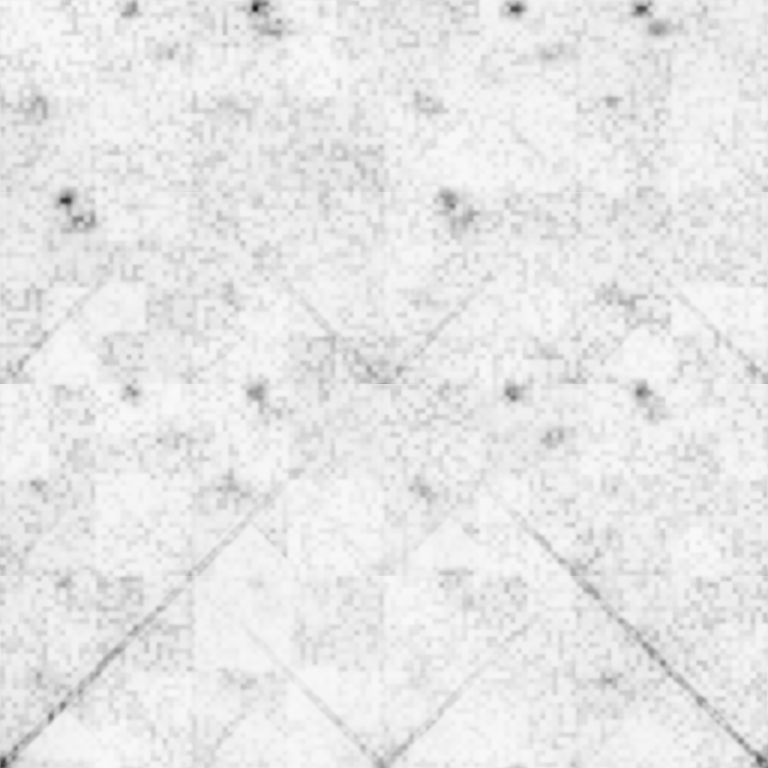
Write a Shadertoy shader that draws this pattern.

```glsl
// Pale grainy tiling: nested V seams, light gabled patches and dark flecks on a four by four lattice.

const float REPEATS = 4.0;           // lattice cells across and down
const float GRAIN_PER_CELL = 32.0;   // grain squares along one lattice cell
const float PAPER = 0.974;           // lightest ground tone
const float GRAIN_DEPTH = 0.115;
const float BLOCK_DEPTH = 0.034;
const float SEAM_WIDTH = 0.022;      // in lattice cells
const float SEAM_DEPTH = 0.085;
const float TIP_DEPTH = 0.17;
const float FLECK_DEPTH = 0.62;
const float EDGE = 0.02;             // softness of patch borders

float hash(vec2 p) {
    vec3 q = fract(p.xyx * vec3(0.1031, 0.1030, 0.0973));
    q += dot(q, q.yzx + 33.33);
    return fract((q.x + q.y) * q.z);
}

// Random tone per square, blended over a band of the given softness.
float cellTone(vec2 p, float softness) {
    p -= 0.5;
    vec2 i = floor(p);
    vec2 f = smoothstep(0.5 - softness, 0.5 + softness, fract(p));
    float top = mix(hash(i), hash(i + vec2(1, 0)), f.x);
    float bottom = mix(hash(i + vec2(0, 1)), hash(i + vec2(1, 1)), f.x);
    return mix(top, bottom, f.y);
}

// Two seams rising from each node of a grid, darkest at the tip.
float veeSeams(vec2 p, float spacing) {
    vec2 q = p / spacing;
    vec2 d = vec2(abs(q.x - round(q.x)), ceil(q.y) - q.y) * spacing;
    float across = abs(d.x - d.y) * 0.7071;
    float arm = 1.0 - smoothstep(0.15, 0.55, d.x / spacing);
    float seam = 1.0 - smoothstep(0.3 * SEAM_WIDTH, 1.6 * SEAM_WIDTH, across);
    float halo = exp(-across * 9.0) * 0.22;
    float tip = exp(-length(d) * 15.0);
    return SEAM_DEPTH * arm * (seam + halo) + TIP_DEPTH * tip;
}

// Upright patch with a pointed roof; y grows downward from the apex.
float gable(vec2 p, float halfWidth, float height) {
    float d = max(max(abs(p.x) - halfWidth, p.y - height), abs(p.x) - p.y);
    return 1.0 - smoothstep(-EDGE, EDGE, d);
}

float square(vec2 p, float halfWidth) {
    vec2 d = abs(p) - halfWidth;
    return 1.0 - smoothstep(-EDGE, EDGE, max(d.x, d.y));
}

// Dark core with a paler smudge trailing down and to the right.
float fleck(vec2 d, vec2 trail) {
    vec2 smudge = (d - trail) / vec2(0.085, 0.05);
    vec2 core = d / vec2(0.05, 0.045);
    return exp(-dot(core, core)) + 0.42 * exp(-dot(smudge, smudge));
}

float allFlecks(vec2 p) {
    // Alternate cells, fading downward
    vec2 a = p - vec2(0.34, 0.04);
    vec2 cell = round(a);
    float odd = mod(cell.x + cell.y, 2.0);
    float sum = fleck(a - cell, vec2(0.09, 0.11)) * mix(0.14, 1.0 - 0.23 * cell.y, odd);

    // Every second column and row, with a long trail
    vec2 b = p - vec2(0.68, 0.05);
    cell = round(b);
    float even = (1.0 - mod(cell.x, 2.0)) * (1.0 - mod(cell.y, 2.0));
    float strength = mix(0.1, 0.5 + 0.4 * hash(cell + 7.0), even);
    sum += strength * fleck(b - cell, vec2(0.2, 0.23));

    // Faint flecks in every cell
    vec2 c = p - vec2(0.19, 0.53);
    cell = round(c);
    sum += fleck(c - cell, vec2(0.07, 0.05)) * (0.14 + 0.25 * hash(cell + 19.0));
    return sum;
}

float lightPatches(vec2 p) {
    vec2 a = p - vec2(0.34, 0.82);
    vec2 cell = round(a);
    float light = gable(a - cell + vec2(0, 0.13), 0.19, 0.27) * hash(cell + 31.0);

    vec2 b = p - vec2(0.63, 0.6);
    cell = round(b);
    light = max(light, square(b - cell, 0.13) * hash(cell + 43.0));

    // One tall patch low on the left
    return max(light, 0.85 * gable(p - vec2(1.26, 2.68), 0.25, 0.81));
}

void mainImage(out vec4 fragColor, in vec2 fragCoord) {
    vec2 uv = fragCoord / iResolution.xy;
    vec2 p = vec2(uv.x, 1.0 - uv.y) * REPEATS;

    // Grain over two sizes of block
    float grain = cellTone(p * GRAIN_PER_CELL, 0.4);
    float coarse = cellTone(p * 2.0 + 11.0, 0.03);
    float fine = cellTone(p * 4.0 + 57.0, 0.06);
    float shade = GRAIN_DEPTH * grain * grain * (0.6 + 0.8 * fine);
    shade += BLOCK_DEPTH * (coarse * coarse + fine * fine);

    // Light patches and a paler wedge at the foot
    float wedge = smoothstep(0.0, 1.6, p.y - 2.0 - abs(p.x - 2.0));
    shade *= (1.0 - 0.8 * lightPatches(p)) * (1.0 - 0.4 * wedge);

    // Seams at three scales, and faint upright joins
    float wear = 0.45 + 0.9 * grain;
    float seams = 0.3 * veeSeams(p, 1.0) + 0.75 * veeSeams(p, 2.0) + 1.3 * veeSeams(p, 4.0);
    float join = 1.0 - smoothstep(0.0, 0.03, abs(p.x - round(p.x)));
    shade += wear * (seams + 0.025 * join);

    shade += FLECK_DEPTH * wear * allFlecks(p);
    fragColor = vec4(vec3(clamp(PAPER - shade, 0.0, 1.0)), 1.0);
}
```
